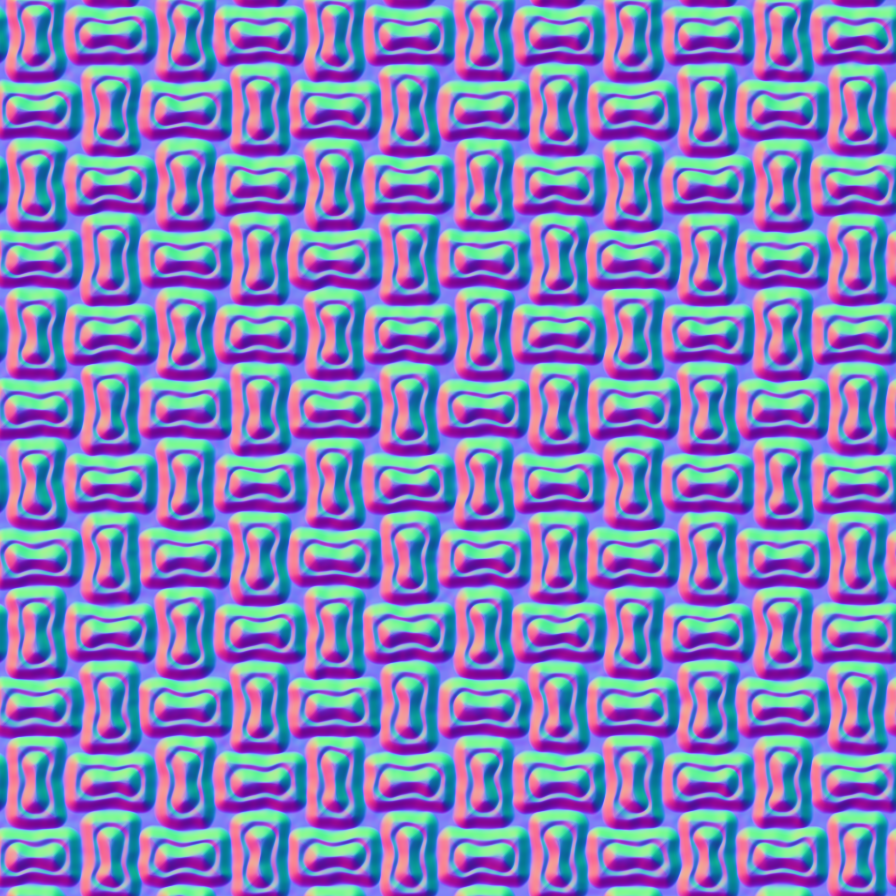
Reproduce this texture map procedurally as a Shadertoy shader.

```glsl
#define REPEATS 12.0
#define HALF_SIZE vec2(0.560, 0.345)
#define CORNER 0.13
#define BONE_SIZE vec2(0.350, 0.165)
#define PINCH 0.045
#define BONE_PINCH 0.085
#define RISE 0.24
#define DOME 0.40
#define MOAT 0.065
#define BONE_RISE 0.13
#define STRENGTH 1.25
#define WOBBLE 0.045

float hash(vec2 p) {
    vec3 q = fract(vec3(p.xyx) * 0.1031);
    q += dot(q, q.yzx + 33.33);
    return fract((q.x + q.y) * q.z);
}

// Value noise that wraps after the given period
float noise(vec2 p, float period) {
    vec2 cell = floor(p);
    vec2 f = fract(p);
    f = f * f * (3.0 - 2.0 * f);
    vec2 lo = mod(cell, period);
    vec2 hi = mod(cell + 1.0, period);
    return mix(mix(hash(lo), hash(vec2(hi.x, lo.y)), f.x),
               mix(hash(vec2(lo.x, hi.y)), hash(hi), f.x), f.y);
}

// Rounded box whose long sides are drawn in at the waist
float waistedBox(vec2 p, vec2 halfSize, float corner, float pinch) {
    vec2 q = abs(p);
    q.y += pinch * exp(-18.0 * p.x * p.x);
    q -= halfSize - corner;
    return length(max(q, 0.0)) + min(max(q.x, q.y), 0.0) - corner;
}

// Domed profile: bevelled rim, a moat around the bone, and the raised bone
float pieceHeight(vec2 p, float variation) {
    float edge = waistedBox(p, HALF_SIZE * (0.985 + 0.03 * variation), CORNER, PINCH);
    float bone = waistedBox(p, BONE_SIZE, 0.14, BONE_PINCH);
    float height = RISE * smoothstep(0.06, -0.085, edge);
    height += DOME * max(-edge, 0.0);
    float moatOffset = (bone - 0.055) / 0.045;
    height -= MOAT * exp(-moatOffset * moatOffset);
    height += BONE_RISE * smoothstep(0.04, -0.09, bone);
    return height;
}

// Pieces alternate direction and reach into the neighbouring cells
float weaveHeight(vec2 p) {
    vec2 wobble = vec2(noise(p * 5.0, REPEATS * 5.0),
                       noise(p * 5.0 + 17.0, REPEATS * 5.0)) - 0.5;
    vec2 warped = p + WOBBLE * wobble;
    vec2 base = floor(p);
    float height = 0.0;
    for (int j = -1; j <= 1; j++) {
        for (int i = -1; i <= 1; i++) {
            vec2 cell = base + vec2(i, j);
            vec2 local = warped - cell - vec2(0.485, 0.52);
            bool upright = mod(cell.x + cell.y, 2.0) > 0.5;
            if (upright) local = local.yx;
            height = max(height, pieceHeight(local, hash(mod(cell, REPEATS))));
        }
    }
    return height + 0.015 * noise(p * 9.0, REPEATS * 9.0);
}

void mainImage(out vec4 fragColor, in vec2 fragCoord) {
    vec2 p = fragCoord / iResolution.xy * REPEATS;

    // Slope by central differences, never finer than a pixel
    float reach = max(0.028, 0.8 * REPEATS / iResolution.y);
    vec2 stepX = vec2(reach, 0.0);
    vec2 stepY = vec2(0.0, reach);
    float left = weaveHeight(p - stepX);
    float right = weaveHeight(p + stepX);
    float below = weaveHeight(p - stepY);
    float above = weaveHeight(p + stepY);
    vec2 slope = vec2(right - left, above - below) / (2.0 * reach);

    // Red rises to the left, green rises upward
    vec3 normal = normalize(vec3(slope.x, -slope.y, 1.0 / STRENGTH));
    vec3 color = 0.5 + 0.5 * normal;

    // Raised parts lose some blue
    float height = 0.25 * (left + right + below + above);
    color.b *= mix(0.97, 0.89, smoothstep(0.01, 0.16, height));
    fragColor = vec4(color, 1.0);
}
```
